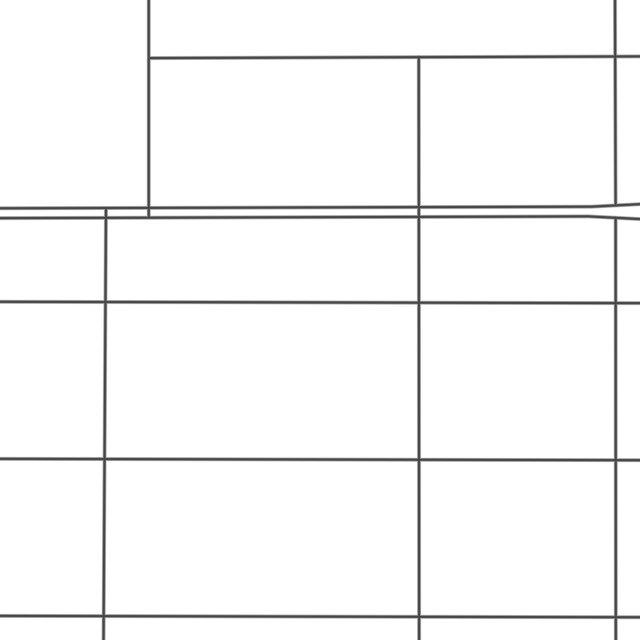
Write a Shadertoy shader that draws this pattern.

```glsl
// Sparse street-plan grid of thin grey lines with a double road that flares at the right.

const vec3 PAPER = vec3(1.0);
const vec3 INK = vec3(0.27);
const float CORE = 0.0005;   // solid half width of a line
const float FADE = 0.0042;   // half width where a line has faded out

// Distance from p to the segment a-b
float segmentDistance(vec2 p, vec2 a, vec2 b) {
    vec2 ab = b - a;
    float t = clamp(dot(p - a, ab) / dot(ab, ab), 0.0, 1.0);
    return length(p - a - ab * t);
}

// Soft coverage of a line, never thinner than the pixel can show
float lineInk(vec2 p, vec2 a, vec2 b, float pixel) {
    float outer = max(FADE, CORE + 1.5 * pixel);
    return 1.0 - smoothstep(CORE, outer, segmentDistance(p, a, b));
}

// Upright streets, some of them ending at the double road
float uprightStreets(vec2 p, float pixel) {
    float ink = lineInk(p, vec2(0.2324, 1.01), vec2(0.2324, 0.661), pixel);
    ink = max(ink, lineInk(p, vec2(0.1656, 0.675), vec2(0.1617, -0.01), pixel));
    ink = max(ink, lineInk(p, vec2(0.6543, 0.911), vec2(0.6549, -0.01), pixel));
    ink = max(ink, lineInk(p, vec2(0.9609, 1.01), vec2(0.9619, 0.679), pixel));
    return max(ink, lineInk(p, vec2(0.9619, 0.660), vec2(0.9622, -0.01), pixel));
}

// Two close parallel lines that spread apart near the right edge
float doubleRoad(vec2 p, float pixel) {
    vec2 upperBend = vec2(0.9245, 0.6771);
    vec2 lowerBend = vec2(0.9193, 0.6619);
    float ink = lineInk(p, vec2(-0.01, 0.6745), upperBend, pixel);
    ink = max(ink, lineInk(p, upperBend, vec2(1.01, 0.6815), pixel));
    ink = max(ink, lineInk(p, vec2(-0.01, 0.6591), lowerBend, pixel));
    return max(ink, lineInk(p, lowerBend, vec2(1.01, 0.6572), pixel));
}

// Top street and three evenly spaced, slightly falling lower streets
float crossStreets(vec2 p, float pixel) {
    float ink = lineInk(p, vec2(0.2324, 0.9092), vec2(1.01, 0.9119), pixel);
    for (int i = 0; i < 3; i++) {
        float height = 0.5285 - 0.2454 * float(i);
        ink = max(ink, lineInk(p, vec2(-0.01, height), vec2(1.01, height - 0.0022), pixel));
    }
    return ink;
}

void mainImage(out vec4 fragColor, in vec2 fragCoord) {
    vec2 p = fragCoord / iResolution.xy;
    float pixel = 1.0 / iResolution.y;

    float ink = uprightStreets(p, pixel);
    ink = max(ink, doubleRoad(p, pixel));
    ink = max(ink, crossStreets(p, pixel));

    fragColor = vec4(mix(PAPER, INK, ink), 1.0);
}
```
